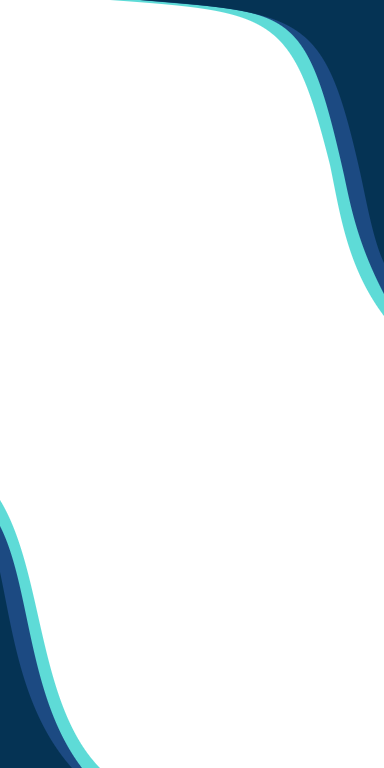
This background is drawn by a Shadertoy shader. Its source:

```glsl
// Layered wave ribbons in two opposite corners of a white page.
// Each ribbon edge is a cubic Bezier curve: bisection finds the curve point
// at a pixel's x, and the tangent there gives a signed distance to fill by.

#define GRID vec2(384.0, 768.0)
#define SOLVE_STEPS 18
#define PAPER vec3(1.0)
#define TEAL vec3(0.37, 0.86, 0.845)
#define BLUE vec3(0.11, 0.29, 0.51)
#define NAVY vec3(0.02, 0.20, 0.33)

vec2 bezier(vec2 a, vec2 b, vec2 c, vec2 d, float t) {
    float s = 1.0 - t;
    return s * s * s * a + 3.0 * s * s * t * b + 3.0 * s * t * t * c + t * t * t * d;
}

vec2 bezierTangent(vec2 a, vec2 b, vec2 c, vec2 d, float t) {
    float s = 1.0 - t;
    return s * s * (b - a) + 2.0 * s * t * (c - b) + t * t * (d - c);
}

// Signed distance to a curve that advances in x; positive lies below it
float curveDistance(vec2 p, vec2 a, vec2 b, vec2 c, vec2 d) {
    float low = 0.0, high = 1.0;
    for (int i = 0; i < SOLVE_STEPS; i++) {
        float middle = 0.5 * (low + high);
        if (bezier(a, b, c, d, middle).x < p.x) low = middle;
        else high = middle;
    }
    float t = 0.5 * (low + high);
    vec2 offset = p - bezier(a, b, c, d, t);
    vec2 tangent = normalize(bezierTangent(a, b, c, d, t));
    return tangent.x * offset.y - tangent.y * offset.x;
}

// Two curves joined at d: a shallow shoulder followed by a steep fall
float shoulderDistance(vec2 p, vec2 a, vec2 b, vec2 c, vec2 d, vec2 e, vec2 f, vec2 g) {
    return p.x < d.x ? curveDistance(p, a, b, c, d) : curveDistance(p, d, e, f, g);
}

// Blend a layer in where its distance is negative, softened over one pixel
vec3 paint(vec3 base, vec3 layer, float dist, float pixel) {
    return mix(base, layer, clamp(0.5 - dist / pixel, 0.0, 1.0));
}

void mainImage(out vec4 fragColor, in vec2 fragCoord) {
    // Design grid with y running down from the top edge
    vec2 uv = fragCoord / iResolution.xy;
    vec2 p = vec2(uv.x, 1.0 - uv.y) * GRID;
    float pixel = GRID.x / iResolution.x;
    vec3 color = PAPER;

    // Upper right wave, outermost ribbon first
    float tealTop = shoulderDistance(p, vec2(110, 0), vec2(275, 12), vec2(292, 14),
        vec2(330, 165), vec2(340, 213), vec2(347, 267), vec2(384, 316));
    float blueTop = shoulderDistance(p, vec2(140, 0), vec2(292, 14), vec2(305, 2),
        vec2(344, 175), vec2(351, 208), vec2(358, 244), vec2(384, 294));
    float navyTop = shoulderDistance(p, vec2(140, 0), vec2(308, 13), vec2(325, 18),
        vec2(360, 172), vec2(366, 199), vec2(373, 240), vec2(384, 263));
    color = paint(color, TEAL, tealTop, pixel);
    color = paint(color, BLUE, blueTop, pixel);
    color = paint(color, NAVY, navyTop, pixel);

    // Lower left wave
    float tealLow = curveDistance(p, vec2(0, 500), vec2(44, 572), vec2(37, 704), vec2(100, 768));
    float blueLow = curveDistance(p, vec2(0, 526), vec2(31, 587), vec2(27, 696), vec2(82, 768));
    float navyLow = curveDistance(p, vec2(0, 572), vec2(13, 633), vec2(22, 712), vec2(72, 768));
    color = paint(color, TEAL, -tealLow, pixel);
    color = paint(color, BLUE, -blueLow, pixel);
    color = paint(color, NAVY, -navyLow, pixel);

    fragColor = vec4(color, 1.0);
}
```
